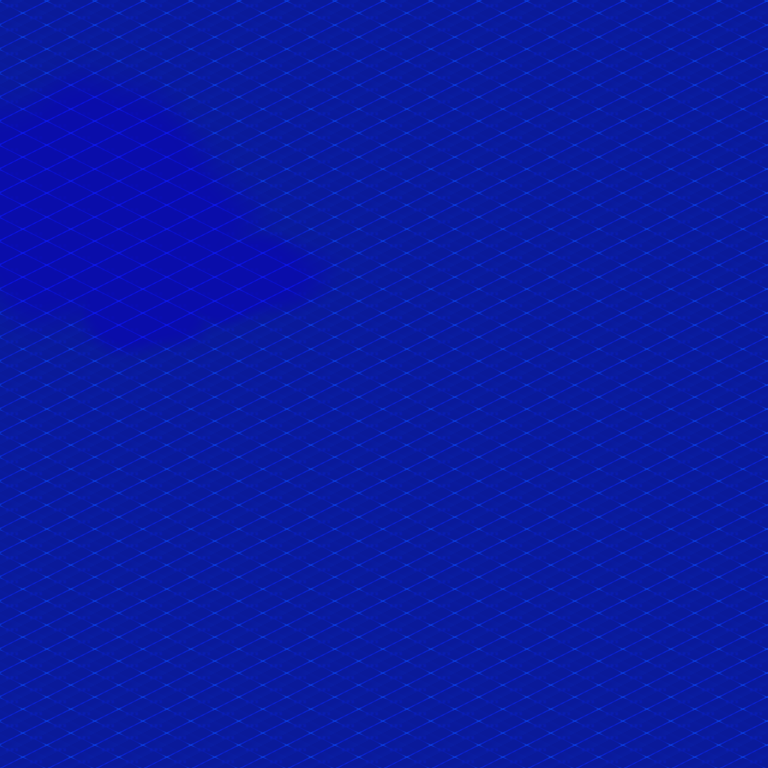
Give the GLSL for this pattern, as a WebGL 1 fragment shader.

```glsl
precision highp float;
// Deep blue lattice of flat diamonds, 16 by 32 repeats, with a violet-blue stain at the left.

uniform vec2 u_resolution;

// Signed offset from the nearest whole number.
vec2 wrapCentred(vec2 v) {
  return fract(v + 0.5) - 0.5;
}

// Antialiased coverage of a stroke, in canvas units.
float stroke(float dist, float halfWidth, float pixel) {
  return clamp((halfWidth - abs(dist)) / pixel + 0.5, 0.0, 1.0);
}

// Soft ellipse with a tilted long axis.
float softEllipse(vec2 p, vec2 centre, vec2 radius, float tilt) {
  vec2 d = p - centre;
  d = vec2(cos(tilt) * d.x + sin(tilt) * d.y, cos(tilt) * d.y - sin(tilt) * d.x);
  return 1.0 - smoothstep(0.72, 1.12, length(d / radius));
}

// Large stain whose border wavers with layered sines.
float stainAmount(vec2 p) {
  p += 0.012 * sin(p.yx * 23.0 + 1.0) + 0.006 * sin(p.yx * 51.0);
  float body = softEllipse(p, vec2(0.12, 0.735), vec2(0.21, 0.165), -0.25);
  float tail = softEllipse(p, vec2(0.25, 0.655), vec2(0.19, 0.06), -0.15);
  float drip = softEllipse(p, vec2(0.19, 0.60), vec2(0.09, 0.07), 0.0);
  return max(body, max(tail, drip));
}

void main() {
  vec2 uv = gl_FragCoord.xy / u_resolution;
  float pixel = 1.0 / min(u_resolution.x, u_resolution.y);

  // Whole values of rise and fall lie on the two families of lines.
  vec2 cell = vec2(uv.x * 16.0, (1.0 - uv.y) * 32.0) + vec2(0.025, -0.045);
  vec2 riseFall = vec2(cell.x + cell.y, cell.x - cell.y);
  vec2 offset = wrapCentred(riseFall);
  vec2 dist = offset / length(vec2(16.0, 32.0));

  // Strong rising strokes with a fine dash, faint falling strokes.
  float dash = 0.84 + 0.16 * cos(6.2832 * cell.x * 8.0);
  float rising = stroke(dist.x, 0.00085, pixel) * dash;
  float falling = stroke(dist.y, 0.0007, pixel);

  // Glint where the strokes cross.
  vec2 fromNode = vec2(offset.x + offset.y, offset.x - offset.y) * 0.5;
  float node = exp(-dot(fromNode * fromNode, vec2(90.0, 110.0)));

  // Short row of flecks beside the middle of each falling edge.
  vec2 f = wrapCentred(riseFall - vec2(0.47, 0.08));
  vec2 fleck = vec2(f.x + f.y, f.x - f.y) * 0.5;
  float row = (1.0 - smoothstep(0.12, 0.19, abs(fleck.x)))
            * (1.0 - smoothstep(0.03, 0.10, abs(fleck.y)));
  float flecks = row * (0.55 + 0.45 * cos(6.2832 * fleck.x * 10.0));

  // Ground: one soft lighter band in each diamond.
  float stain = stainAmount(uv);
  float band = smoothstep(0.15, 0.45, offset.x) * 0.5 + 0.3 * smoothstep(0.2, 0.5, offset.y);
  vec3 ground = mix(vec3(0.04, 0.10, 0.605), vec3(0.04, 0.12, 0.645), band);
  ground = mix(ground, vec3(0.04, 0.05, 0.665), stain);

  vec3 line = mix(vec3(0.04, 0.13, 0.83), vec3(0.04, 0.07, 0.89), stain);
  vec3 glint = mix(vec3(0.04, 0.26, 0.88), vec3(0.05, 0.10, 0.92), stain);

  vec3 colour = mix(ground, line, 0.35 * flecks * (1.0 - 0.6 * stain));
  colour = mix(colour, line, falling * mix(0.25, 0.5, stain));
  colour = mix(colour, line, rising * 0.9);
  colour = mix(colour, glint, node * max(rising, falling) * 0.8);
  gl_FragColor = vec4(colour, 1.0);
}
```
